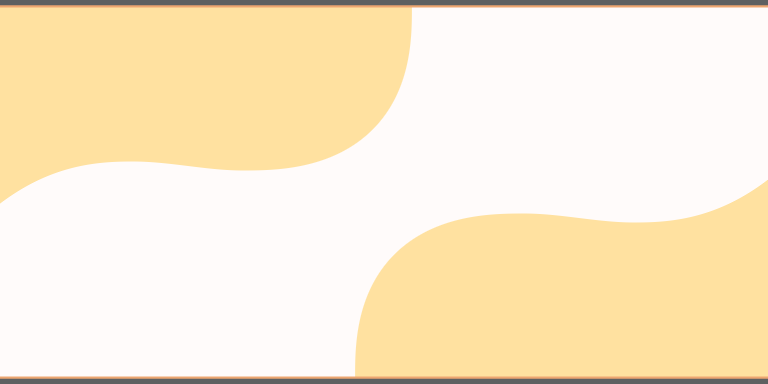
A Shadertoy shader for this background:

```glsl
const vec3 PAPER = vec3(1.0, 0.984, 0.98);
const vec3 CREAM = vec3(1.0, 0.882, 0.627);
const vec3 ORANGE = vec3(0.93, 0.65, 0.44);
const vec3 GREY = vec3(0.37, 0.375, 0.38);

// Antialiased coverage, where positive distance is inside
float coverage(float dist, float pixel) {
    return clamp(dist / pixel + 0.5, 0.0, 1.0);
}

// Height of the wavy lower edge, from the left side through crest to trough
float waveHeight(float x, vec2 crest, vec2 trough) {
    float fall = 0.1107 * pow(max(crest.x - x, 0.0) / 0.348, 2.4);
    return mix(crest.y, trough.y, smoothstep(crest.x, trough.x, x)) - fall;
}

// Approximate distance inside a rounded superellipse
float superellipse(vec2 p, vec2 radii, float power) {
    vec2 q = pow(abs(p) / radii, vec2(power));
    return (1.0 - pow(q.x + q.y, 1.0 / power)) * min(radii.x, radii.y);
}

// Upper left blob: a wave that runs into a rounded corner
float blob(vec2 p) {
    vec2 crest = vec2(-0.652, 0.0794);
    vec2 trough = vec2(-0.366, 0.056);
    vec2 radii = vec2(0.440, 0.423);
    vec2 corner = p - vec2(trough.x, trough.y + radii.y);
    if (corner.x < 0.0) return p.y - waveHeight(p.x, crest, trough);
    return superellipse(vec2(corner.x, min(corner.y, 0.0)), radii, 2.5);
}

void mainImage(out vec4 fragColor, in vec2 fragCoord) {
    float pixel = 1.0 / iResolution.y;
    vec2 p = (fragCoord - 0.5 * iResolution.xy) * pixel;
    p.x += 0.0013;

    // Two blobs, each the other turned by half a circle
    float shape = max(blob(p), blob(-p));
    vec3 color = mix(PAPER, CREAM, coverage(shape, pixel));

    // Grey bars with thin orange inner rims
    float border = 0.5 - abs(p.y);
    color = mix(color, ORANGE, coverage(0.0195 - border, pixel));
    color = mix(color, GREY, coverage(0.0137 - border, pixel));

    fragColor = vec4(color, 1.0);
}
```
